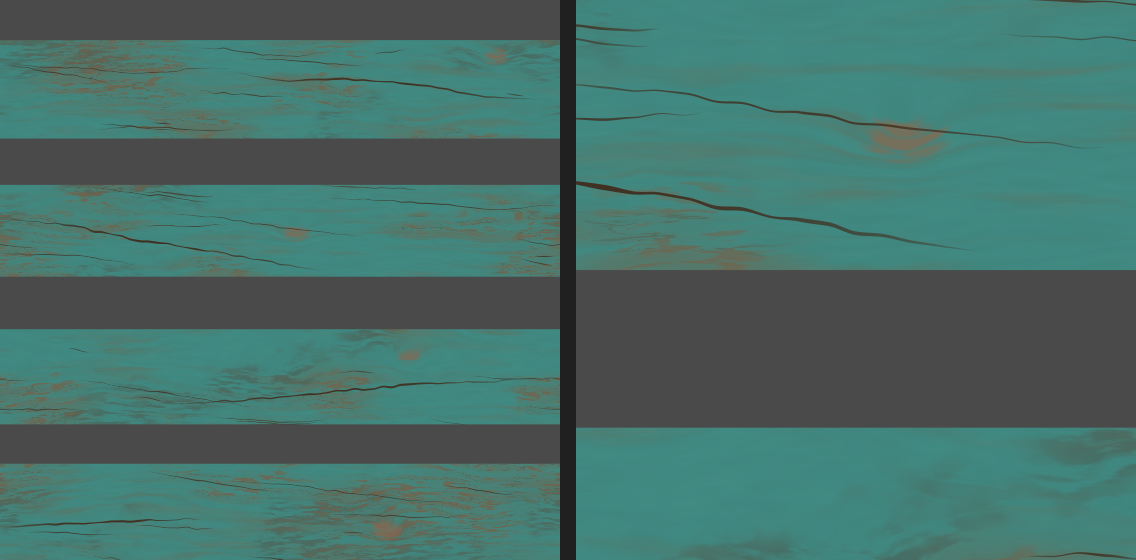
Left: the whole. Right: its middle third, enlarged.
Write a WebGL 2 fragment shader that draws this texture.

```glsl
#version 300 es
precision highp float;

uniform vec2 u_resolution;
out vec4 fragColor;

// Bottom and top edge of each plank
const vec2 plankEdges[4] = vec2[4](
  vec2(0.0, 0.1719), vec2(0.2422, 0.4121), vec2(0.5059, 0.6699), vec2(0.7526, 0.9284));
// Start and run of the long split in each plank
const vec4 longSplit[4] = vec4[4](
  vec4(0.0, 0.059, 0.36, 0.018), vec4(0.28, 0.282, 0.66, 0.043),
  vec4(0.0, 0.611, 0.575, -0.092), vec4(0.42, 0.869, 0.54, -0.044));
// Centre of the bare patch in each plank
const vec2 barePatch[4] = vec2[4](
  vec2(0.69, 0.055), vec2(0.73, 0.362), vec2(0.53, 0.585), vec2(0.885, 0.9));

float hash(vec2 p) {
  vec3 q = fract(p.xyx * 0.1031);
  q += dot(q, q.yzx + 33.33);
  return fract((q.x + q.y) * q.z);
}

// Value noise that wraps horizontally after the given period
float noise(vec2 p, float period) {
  vec2 cell = floor(p), f = fract(p);
  f = f * f * (3.0 - 2.0 * f);
  float left = mod(cell.x, period), right = mod(cell.x + 1.0, period);
  return mix(
    mix(hash(vec2(left, cell.y)), hash(vec2(right, cell.y)), f.x),
    mix(hash(vec2(left, cell.y + 1.0)), hash(vec2(right, cell.y + 1.0)), f.x), f.y);
}

float fbm(vec2 p, float period) {
  float sum = 0.0, amplitude = 0.5;
  for (int i = 0; i < 5; i++) {
    sum += amplitude * noise(p, period);
    p = p * 2.0 + vec2(0.0, 17.3);
    period *= 2.0;
    amplitude *= 0.5;
  }
  return sum;
}

// Coverage of a tapered, wandering split in the wood
float crack(vec2 p, vec2 start, vec2 run, float halfWidth, float pixel) {
  float t = fract(p.x - start.x) / run.x;
  if (t > 1.0) return 0.0;
  float taper = sqrt(4.0 * t * (1.0 - t));
  float bend = 0.014 * (noise(vec2(p.x * 8.0, start.y * 91.0), 8.0) - 0.5)
             + 0.004 * (noise(vec2(p.x * 60.0, start.y * 57.0), 60.0) - 0.5);
  float d = abs(p.y - start.y - run.y * t - bend);
  float thickness = halfWidth * taper * (0.5 + noise(vec2(p.x * 40.0, start.y * 33.0), 40.0));
  return taper * clamp((thickness - d) / pixel + 0.5, 0.0, 1.0);
}

vec3 paintedWood(vec2 p, int id, float pixel) {
  float seed = float(id) * 3.7;
  vec2 fromPatch = p - barePatch[id];
  float patchGlow = exp(-dot(fromPatch * vec2(30.0, 48.0), fromPatch * vec2(30.0, 48.0)));

  // Grain runs along the plank and swerves around the bare patch
  float y = p.y + seed;
  float sway = fbm(vec2(p.x * 4.0, y * 9.0), 4.0);
  float grainY = y + 0.06 * sway + 0.02 * patchGlow;
  float grain = fbm(vec2(p.x * 8.0, grainY * 130.0), 8.0);
  float fleck = fbm(vec2(p.x * 40.0, grainY * 220.0), 40.0);
  float wear = fbm(vec2(p.x * 5.0, y * 14.0 + 40.0), 5.0);
  float stain = fbm(vec2(p.x * 6.0, y * 10.0 + 80.0), 6.0);

  // Paint thins where it is worn
  vec3 color = mix(vec3(0.25, 0.535, 0.505), vec3(0.35, 0.46, 0.40),
                   smoothstep(0.37, 0.76, 0.5 * (grain + wear)));
  color *= 0.97 + 0.06 * fleck;

  // Dark stains, brown strands and flecks
  color = mix(color, vec3(0.29, 0.36, 0.32),
              0.6 * smoothstep(0.52, 0.7, stain) * smoothstep(0.35, 0.65, fleck));
  float strand = 1.0 - smoothstep(0.0, 0.02, abs(grain - 0.52));
  color = mix(color, vec3(0.36, 0.32, 0.25), 0.45 * strand * smoothstep(0.46, 0.62, wear));
  float chips = smoothstep(0.54, 0.68, fleck) * smoothstep(0.46, 0.66, wear);
  color = mix(color, vec3(0.45, 0.38, 0.29), 0.75 * chips);

  // Bare wood
  float bare = smoothstep(0.35, 0.75, patchGlow * (0.3 + fleck) + 0.5 * (wear - 0.5));
  color = mix(color, vec3(0.52, 0.41, 0.32), 0.75 * bare);

  // One long split, then scattered finer ones, mostly falling to the right
  vec3 crackColor = vec3(0.25, 0.17, 0.11);
  vec4 split = longSplit[id];
  color = mix(color, crackColor, 0.95 * crack(p, split.xy, split.zw, 0.0014, pixel));
  vec2 edges = plankEdges[id];
  for (int i = 0; i < 10; i++) {
    vec2 key = vec2(float(i) * 7.0 + 3.0, float(id) * 13.0 + 5.0);
    float size = hash(key + 1.7);
    float len = mix(0.03, 0.42, size * size);
    vec2 start = vec2(hash(key), mix(edges.x, edges.y, hash(key + 4.3)));
    vec2 run = vec2(len, -len * mix(-0.04, 0.18, hash(key + 8.9)));
    color = mix(color, crackColor, 0.8 * crack(p, start, run, 0.0007, pixel));
  }
  return color;
}

void main() {
  vec2 p = gl_FragCoord.xy / u_resolution;
  float pixel = 1.0 / u_resolution.y;
  vec3 color = vec3(0.29);
  for (int id = 0; id < 4; id++) {
    float inside = min(p.y - plankEdges[id].x, plankEdges[id].y - p.y);
    float cover = clamp(inside / pixel + 0.5, 0.0, 1.0);
    if (cover > 0.0) color = mix(color, paintedWood(p, id, pixel), cover);
  }
  fragColor = vec4(color, 1.0);
}
```
